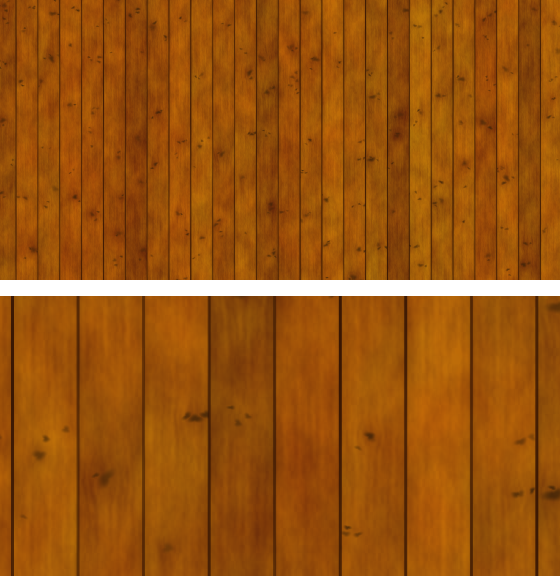
Top, the full canvas; bottom, a detail of the centre.
This texture is drawn by a Shadertoy shader. Its source:

```glsl
// Wall of upright stained pine boards with knots, streaky grain and dark seams.
#define BOARDS 25.63       // boards across the canvas
#define FIRST_OFFSET 0.266 // part of the first board cut off at the left
#define SEAM_HALF 0.022    // half seam width, in board widths
#define KNOT_ROW 1.25      // height of a knot cell, in board widths
#define KNOT_CHANCE 0.55
#define BLOTCH 0.36
#define GRAIN 0.12
#define PALE vec3(0.730, 0.420, 0.034)
#define DEEP vec3(0.490, 0.228, 0.034)
#define KNOT_COLOR vec3(0.22, 0.125, 0.03)
#define SEAM_COLOR vec3(0.20, 0.075, 0.012)

float hash(vec2 p) {
    vec3 h = fract(p.xyx * 0.1031);
    h += dot(h, h.yzx + 33.33);
    return fract((h.x + h.y) * h.z);
}

// Rotated, bent sine layers for cloudy stain
float stain(vec2 p) {
    float sum = 0.0, amp = 0.5;
    for (int i = 0; i < 6; i++) {
        sum += amp * sin(p.x + 1.6 * sin(p.y * 0.8)) * cos(p.y + 1.3 * sin(p.x * 0.7));
        p = mat2(0.8, -0.6, 0.6, 0.8) * p * 1.75 + 4.3;
        amp *= 0.7;
    }
    return sum;
}

// Long streaks that wander slowly along the board
float grain(vec2 p, float seed) {
    float sum = 0.0, freq = 8.0;
    for (int i = 0; i < 5; i++) {
        float phase = seed * 40.0 + float(i) * 2.1;
        float wander = 1.4 * sin(p.y * 0.55 + phase) + 0.6 * sin(p.y * 1.7 - phase);
        sum += sin(p.x * freq + phase + wander) * (0.65 + 0.35 * sin(p.y * 2.3 + phase * 3.0));
        freq *= 1.63;
    }
    return sum * 0.35;
}

// Cellular clusters of knots: x = core, y = halo, z = sideways bend of the grain
vec3 knots(vec2 p, float board, float pixel) {
    vec3 result = vec3(0.0);
    float row = floor(p.y / KNOT_ROW);
    for (int j = -1; j <= 1; j++) {
        vec2 cell = vec2(board + 7.0, row + float(j) + 19.0);
        if (hash(cell) > KNOT_CHANCE) continue;
        vec2 center = vec2(0.15 + 0.7 * hash(cell + 31.7),
                           (row + float(j) + hash(cell + 57.3)) * KNOT_ROW);
        for (int k = 0; k < 4; k++) {
            vec2 id = cell + float(k) * 13.1;
            float first = k == 0 ? 1.0 : 0.0;
            if (first < 0.5 && hash(id + 3.9) > 0.4) continue;
            vec2 scatter = vec2(hash(id + 71.1), hash(id + 83.7)) - 0.5;
            vec2 d = p - center - (1.0 - first) * scatter * vec2(0.7, 0.5);
            float size = hash(id + 97.3);
            float radius = mix(0.04, 0.09 + 0.06 * first, size * size);
            // Tilted oval with a ragged rim
            float tilt = 1.4 * (hash(id + 23.9) - 0.5);
            vec2 oval = mat2(cos(tilt), -sin(tilt), sin(tilt), cos(tilt)) * d * vec2(0.8, 1.15);
            float angle = atan(oval.y, oval.x);
            float rim = radius * (1.0 + 0.22 * sin(2.0 * angle + size * 30.0)
                                      + 0.15 * sin(3.0 * angle - size * 50.0));
            float core = 1.0 - smoothstep(rim * 0.25 - pixel * 0.4, rim * 1.2 + pixel * 0.6, length(oval));
            vec2 spread = d / (radius * vec2(2.4, 2.6));
            float halo = exp(-dot(spread, spread));
            result.x = max(result.x, core * mix(0.35, 1.0, hash(id + 41.9)));
            result.y = max(result.y, halo * smoothstep(0.02, 0.12, radius));
            result.z -= 0.6 * d.x * halo;
        }
    }
    return result;
}

void mainImage(out vec4 fragColor, in vec2 fragCoord) {
    // One unit is one board width in both directions
    float pixel = BOARDS / iResolution.x;
    vec2 p = fragCoord * pixel + vec2(FIRST_OFFSET, 0.0);
    float board = floor(p.x);
    vec2 local = vec2(p.x - board, p.y);
    float seed = hash(vec2(board + 3.0, 11.0));
    float hue = hash(vec2(board + 5.0, 29.0)) - 0.5;

    // Board tone, with every sixth board stained darker
    vec3 knot = knots(local, board, pixel);
    float tone = 0.60 + 0.36 * (seed - 0.5);
    tone -= 0.30 * step(mod(board, 6.0), 0.5);

    // Stain clouds and streaks
    vec2 cloud = vec2(local.x * 2.4, local.y * 1.3) + vec2(seed * 90.0, hue * 70.0);
    tone += BLOTCH * stain(cloud);
    tone += GRAIN * grain(local + vec2(knot.z, 0.0), seed);
    tone += 0.08 * (hash(floor(vec2(p.x * 24.0, p.y * 8.0)) + 5.0) - 0.5);
    tone -= 0.35 * knot.y;

    // Hue drifts between reddish and olive
    vec3 color = mix(DEEP, PALE, clamp(tone, -0.3, 1.05));
    float drift = 0.13 * hue + 0.07 * stain(cloud * 0.6 + 17.0);
    color *= vec3(1.0 - 0.3 * drift, 1.0 + 0.8 * drift, 1.0 + drift);
    color = mix(color, KNOT_COLOR, 0.75 * knot.x);

    // Thin seams with softly shaded board edges
    float edge = min(local.x, 1.0 - local.x);
    float side = floor(p.x + 0.5);
    float depth = mix(0.55, 0.95, hash(vec2(side + 2.0, 47.0)));
    depth *= 0.9 + 0.1 * sin(p.y * 0.9 + side * 5.0);
    float seam = 1.0 - smoothstep(SEAM_HALF - 0.5 * pixel, SEAM_HALF + 0.6 * pixel, edge);
    color *= 1.0 - 0.12 * exp(-edge * 16.0);
    color = mix(color, SEAM_COLOR, seam * depth);
    fragColor = vec4(color, 1.0);
}
```
